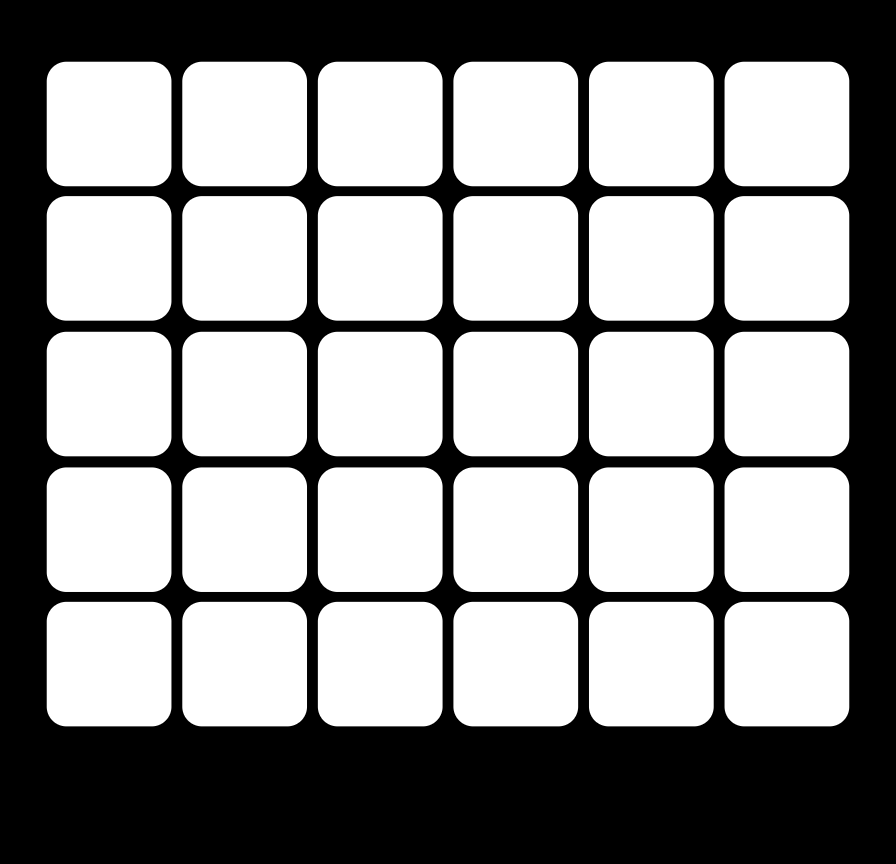
Reproduce this pattern procedurally as a WebGL 1 fragment shader.

```glsl
precision highp float;

uniform vec2 u_resolution;

const vec2 GRID_COUNT = vec2(6.0, 5.0);
const vec2 GRID_CENTER = vec2(0.5, 0.5245);
const vec2 PITCH = vec2(0.1513, 0.1507);
const vec2 TILE_HALF = vec2(0.0696, 0.0695);
const float CORNER_RADIUS = 0.0220;
const float ROW_DRIFT = 0.0007;
const vec3 GROUND_COLOR = vec3(0.0);
const vec3 TILE_COLOR = vec3(1.0);

float roundedBox(vec2 p, vec2 halfSize, float radius) {
  vec2 q = abs(p) - halfSize + radius;
  return length(max(q, 0.0)) + min(max(q.x, q.y), 0.0) - radius;
}

// Index of the nearest cell, measured from the grid center and kept in range
vec2 nearestCell(vec2 p, vec2 pitch, vec2 count) {
  vec2 last = 0.5 * (count - 1.0);
  vec2 cell = floor(p / pitch + 0.5 * count) - last;
  return clamp(cell, -last, last);
}

// The rows beside the middle one sit slightly farther out
float rowOffset(float row, float amount) {
  return amount * sin(row * 1.5708);
}

float coverage(float dist, float pixel) {
  return clamp(0.5 - dist / pixel, 0.0, 1.0);
}

void main() {
  // Canvas width is one unit
  vec2 p = gl_FragCoord.xy / u_resolution.x - GRID_CENTER;

  // Repeated tile
  vec2 cell = nearestCell(p, PITCH, GRID_COUNT);
  vec2 local = p - cell * PITCH;
  local.y -= rowOffset(cell.y, ROW_DRIFT);
  float dist = roundedBox(local, TILE_HALF, CORNER_RADIUS);

  // Smooth edge
  float tile = coverage(dist, 1.0 / u_resolution.x);
  gl_FragColor = vec4(mix(GROUND_COLOR, TILE_COLOR, tile), 1.0);
}
```
